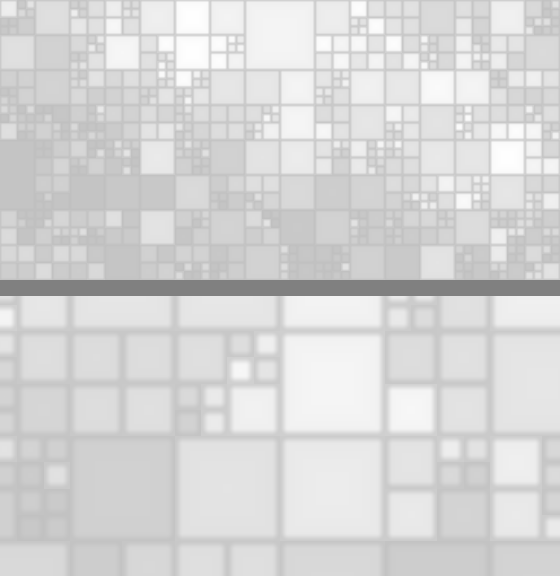
Top, the full canvas; bottom, a detail of the centre.
Give the GLSL for this background, as a WebGL 2 fragment shader.

```glsl
#version 300 es
precision highp float;
// Soft grey mosaic of square tiles, split at random into halves and quarters.

#define BLOCK 0.25            // largest tile, in canvas heights
#define SPLIT_MEDIUM 0.63     // chance to split a half block
#define SPLIT_SMALL 0.36      // chance to split a quarter block
#define BASE_TONE 0.822
#define TONE_SPREAD 0.14
#define GAP_TONE 0.745
#define CORNER 0.010
#define EDGE_WIDTH 0.0095
#define SHADE_WIDTH 0.022

uniform vec2 u_resolution;
out vec4 fragColor;

float hash(vec3 v) {
    v = fract(v * vec3(0.1031, 0.1030, 0.0973));
    v += dot(v, v.yzx + 33.33);
    return fract((v.x + v.y) * v.z);
}

float glow(vec2 p, vec2 centre, vec2 radius) {
    vec2 q = (p - centre) / radius;
    return exp(-dot(q, q));
}

// Broad light and dark areas behind the tiles
float broadTone(vec2 p) {
    return BASE_TONE
        + 0.18 * glow(p, vec2(0.93, 0.90), vec2(0.68, 0.38))
        + 0.11 * glow(p, vec2(1.72, 0.44), vec2(0.38, 0.26))
        - 0.05 * glow(p, vec2(0.05, 0.45), vec2(0.40, 0.35));
}

// Whole blocks stay on a sparse lattice; smaller tiles split by chance
bool splits(vec2 id, int level) {
    if (level == 0) return mod(id.x + 9.0 * id.y, 22.0) != 9.0;
    float chance = level == 1 ? SPLIT_MEDIUM : SPLIT_SMALL;
    return hash(vec3(id + 40.0, float(level) * 7.0)) < chance;
}

// Depth inside a rounded square, zero on its outline
float tileDepth(vec2 p, float halfSize) {
    vec2 q = abs(p) - halfSize + CORNER;
    float outside = length(max(q, 0.0)) + min(max(q.x, q.y), 0.0);
    return max(CORNER - outside, 0.0);
}

void main() {
    vec2 p = gl_FragCoord.xy / u_resolution.y;
    vec2 offset = vec2(0.5 * BLOCK, 0.0);
    vec2 grid = p + offset;

    // Descend the quadtree to the tile under this point
    float size = BLOCK;
    int level = 0;
    for (; level < 3; level++) {
        if (!splits(floor(grid / size), level)) break;
        size *= 0.5;
    }
    vec2 id = floor(grid / size);
    vec2 centre = (id + 0.5) * size;

    // Flat tile tone with a few brighter accents
    float chance = hash(vec3(id + 11.0, float(level) + 53.0));
    float tone = broadTone(centre - offset);
    tone += TONE_SPREAD * (chance * chance - 0.32);
    tone -= level == 3 ? 0.015 : 0.0;
    tone = clamp(tone, 0.77, 1.0);

    // Blurred gap and faint shading towards the rim
    float depth = tileDepth(grid - centre, 0.5 * size);
    float edge = smoothstep(0.0, max(EDGE_WIDTH, 1.5 / u_resolution.y), depth);
    float shade = 1.0 - exp(-depth / SHADE_WIDTH);
    float gap = mix(GAP_TONE, tone, 0.3);
    float grey = mix(gap, tone, 0.8 * edge + 0.2 * shade);

    fragColor = vec4(vec3(grey), 1.0);
}
```
